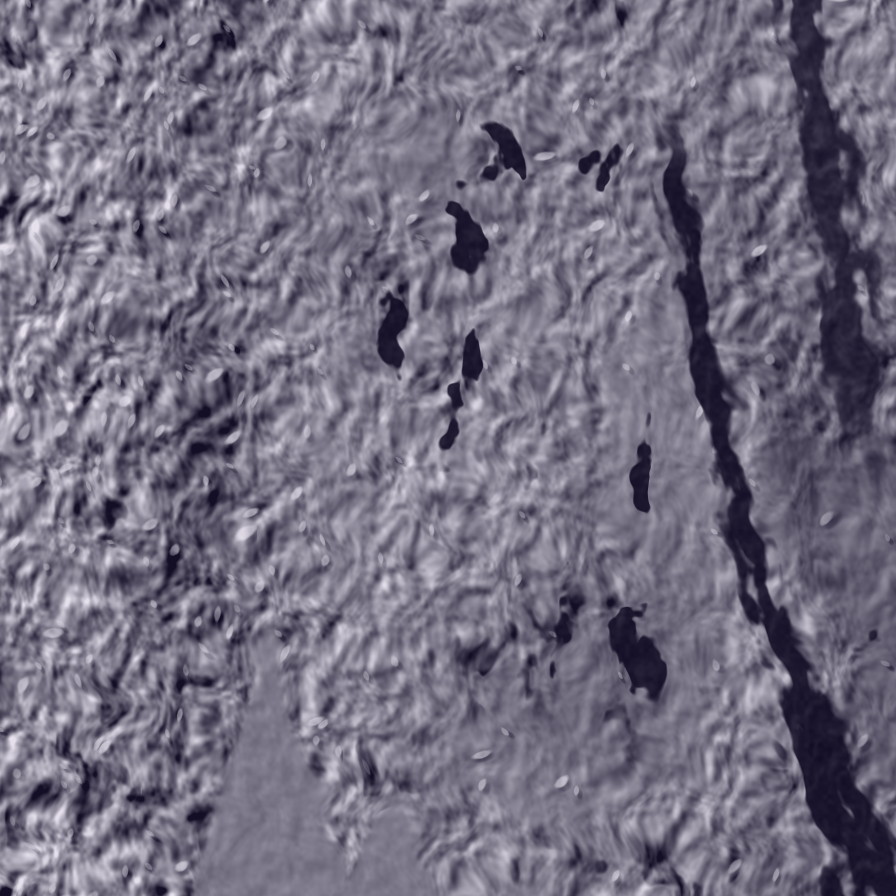
Reproduce this texture procedurally as a Shadertoy shader.

```glsl
// Weathered violet-grey cliff face: embossed noise forms the fine rubble,
// scattered pale chips and dark pits break it up, smooth slabs lie at the
// bottom, and streaky dark fissures run down the right side.

float hash(vec2 p) {
    vec3 q = fract(vec3(p.xyx) * 0.1031);
    q += dot(q, q.yzx + 33.33);
    return fract((q.x + q.y) * q.z);
}

float noise(vec2 p) {
    vec2 i = floor(p), f = fract(p);
    f = f * f * (3.0 - 2.0 * f);
    return mix(mix(hash(i), hash(i + vec2(1, 0)), f.x),
               mix(hash(i + vec2(0, 1)), hash(i + vec2(1, 1)), f.x), f.y);
}

float fbm(vec2 p) {
    float sum = 0.0, amp = 0.57;
    for (int i = 0; i < 3; i++) {
        sum += amp * noise(p);
        p = p * 1.93 + vec2(17.3, 41.7);
        amp *= 0.5;
    }
    return sum;
}

// Triangular slab hanging below its apex
float slab(vec2 p, vec2 apex, float slope) {
    return smoothstep(-0.004, 0.012, slope * (apex.y - p.y) - abs(p.x - apex.x));
}

// Pale angular chips: x = lit face, y = shadow at the lower right
vec2 chips(vec2 p, float density) {
    vec2 g = p * 36.0, result = vec2(0);
    for (int y = -1; y <= 1; y++)
    for (int x = -1; x <= 1; x++) {
        vec2 id = floor(g) + vec2(x, y);
        float seed = hash(id + 7.0);
        float present = step(hash(id + 91.0), density);
        vec2 d = g - id - vec2(hash(id + 23.0), hash(id + 57.0));
        float a = (seed - 0.5) * 2.2;
        mat2 turn = mat2(cos(a), sin(a), -sin(a), cos(a));
        vec2 size = vec2(0.17, 0.32) * mix(0.6, 1.25, seed * seed);
        vec2 face = abs(turn * d) / size;
        vec2 shade = abs(turn * (d - vec2(0.16, -0.2))) / size;
        float lit = 1.0 - smoothstep(0.6, 1.15, max(length(face), 0.75 * (face.x + face.y)));
        float dark = 1.0 - smoothstep(0.4, 1.3, length(shade));
        result = max(result, present * vec2(lit * (0.5 + 0.5 * seed), dark));
    }
    return result;
}

// Scattered hollows with ragged edges, mostly right of centre
float pits(vec2 p, float ragged) {
    float mask = 0.0;
    for (int i = 0; i < 11; i++) {
        float k = float(i);
        vec2 c = vec2(mix(0.42, 0.8, hash(vec2(k, 3.0))), mix(0.2, 0.85, hash(vec2(k, 8.0))));
        float tall = hash(vec2(k, 15.0));
        vec2 size = mix(vec2(0.024, 0.014), vec2(0.011, 0.042), tall);
        float d = length((p - c) / size) + (ragged - 0.5) * 3.2;
        mask = max(mask, 1.0 - smoothstep(0.65, 1.05, d));
    }
    return mask;
}

// Streaky crack; offset is the distance across it
float fissure(float offset, float along, float width) {
    float streak = noise(vec2(offset * 85.0, along * 11.0)) - 0.5;
    float crumble = fbm(vec2(offset * 60.0, along * 38.0) + 9.0) - 0.5;
    return smoothstep(-0.25, 0.4, 1.0 - abs(offset) / width + 1.4 * streak + 1.8 * crumble)
         * (1.0 - smoothstep(1.0, 2.4, abs(offset) / width));
}

void mainImage(out vec4 fragColor, in vec2 fragCoord) {
    vec2 p = fragCoord / iResolution.xy;
    vec2 warp = vec2(noise(p * 24.0), noise(p * 24.0 + 50.0)) - 0.5;
    vec2 q = p + 0.018 * warp;

    // Smooth slabs and patches flatten the rubble
    float flatness = max(slab(q, vec2(0.30, 0.31), 0.3), slab(q, vec2(0.44, 0.12), 0.5));
    float patches = smoothstep(0.56, 0.72, fbm(p * vec2(8, 5) + 30.0));
    patches *= smoothstep(0.25, 0.5, p.x);
    float rough = mix(1.25, 0.85, smoothstep(0.05, 0.6, p.x));
    rough *= (1.0 - 0.8 * flatness) * (1.0 - 0.5 * patches);

    // Rubble lit from the upper left
    vec2 grain = vec2(62, 46);
    float height = fbm(q * grain);
    float relief = height - fbm((q + vec2(-0.006, 0.007)) * grain);
    float value = 0.485 + rough * (0.75 * relief + 0.15 * (height - 0.5));

    // Broad vertical staining
    float stain = fbm(q * vec2(11, 4) + 4.0);
    value += 0.26 * (stain - 0.5) * (1.0 - flatness);
    vec2 band = (q - vec2(0.23, 0.5)) / vec2(0.045, 0.16);
    value -= 0.12 * exp(-dot(band, band));
    value += 0.04 * (1.0 - smoothstep(0.0, 0.25, p.x));

    // Chips, densest on the left
    vec2 chip = chips(q, mix(0.38, 0.07, smoothstep(0.05, 0.55, p.x)));
    chip *= 1.0 - flatness;
    value -= 0.13 * chip.y * (1.0 - chip.x);
    value = mix(value, 0.8 + 0.3 * relief, 0.75 * chip.x);

    // Crevices between grains, gathered in darker clusters
    float cluster = smoothstep(0.46, 0.68, fbm(p * vec2(9, 7) + 70.0));
    float crevice = smoothstep(0.54, 0.7, fbm(q * vec2(44, 30) + 12.0));
    value -= 0.26 * crevice * cluster * (1.0 - flatness);

    // Fissures and the shaded rock beyond them
    float mainX = 0.975 - 0.42 * p.y + 0.18 * p.y * p.y;
    float across = q.x - mainX;
    float sideX = 0.9 + 0.13 * (1.0 - p.y);
    float shade = smoothstep(0.0, 0.06, across) * smoothstep(0.0, 0.2, p.y);
    value -= 0.13 * shade * (1.0 - smoothstep(0.5, 0.75, p.y));
    float crack = fissure(across, p.y, mix(0.036, 0.015, smoothstep(0.0, 0.5, p.y)));
    crack *= 1.0 - smoothstep(0.8, 0.9, p.y);
    float side = fissure(q.x - sideX, p.y + 3.0, 0.026) * smoothstep(0.4, 0.6, p.y);
    float hollow = pits(q, fbm(q * vec2(42, 34) + 80.0));
    float dark = max(max(crack, 0.85 * side), hollow);
    value = mix(value, 0.08 + 0.12 * max(relief, 0.0), 0.94 * dark);

    // Fine dust, then a violet tint strongest in the shadows
    value += 0.035 * (noise(p * 190.0) - 0.5);
    value = clamp(value, 0.075, 0.9);
    vec3 tint = mix(vec3(0.0, -0.02, 0.075), vec3(0.0, -0.02, 0.02), value);
    fragColor = vec4(value + tint, 1.0);
}
```
